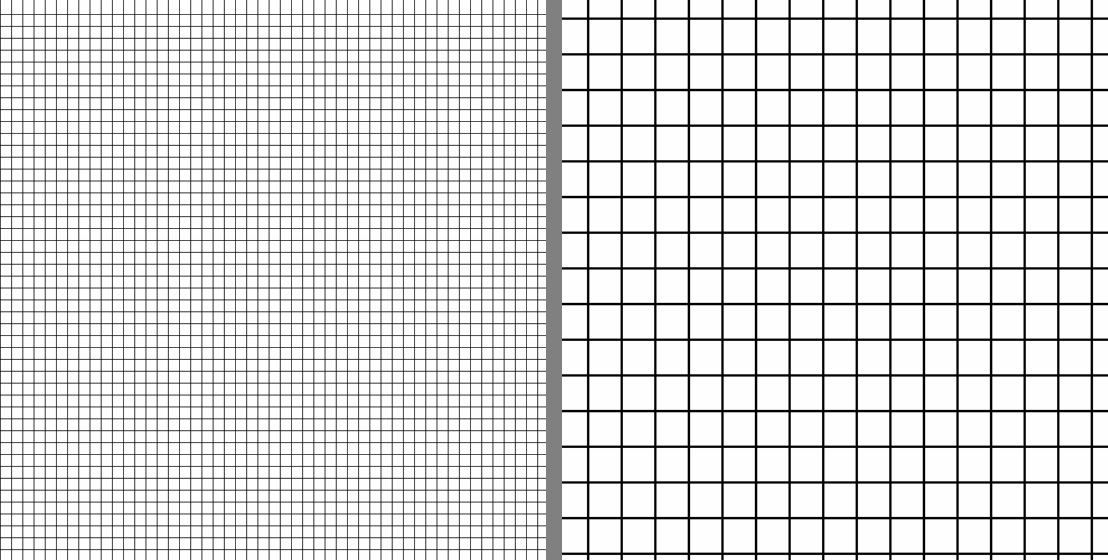
Left: the whole. Right: its middle third, enlarged.
This pattern is drawn by a Shadertoy shader. Its source:

```glsl
#define REPEATS vec2(48.78, 47.09)
#define FIRST_LINE vec2(0.0008, 0.9741)
#define LINE_WIDTH vec2(0.00142, 0.00138)
#define FILTER_PIXELS 1.15
#define PAPER vec3(0.995)
#define INK vec3(0.0)

// Share of a filter footprint covered by a line at the given distance
vec2 lineCoverage(vec2 dist, vec2 width, vec2 footprint) {
    vec2 lo = max(dist - 0.5 * footprint, -0.5 * width);
    vec2 hi = min(dist + 0.5 * footprint, 0.5 * width);
    return max(hi - lo, 0.0) / footprint;
}

void mainImage(out vec4 fragColor, in vec2 fragCoord) {
    vec2 uv = fragCoord / iResolution.xy;
    vec2 footprint = FILTER_PIXELS / iResolution.xy;

    // Signed distance to the nearest line of each direction
    vec2 cell = (uv - FIRST_LINE) * REPEATS;
    vec2 dist = (fract(cell + 0.5) - 0.5) / REPEATS;
    vec2 coverage = lineCoverage(dist, LINE_WIDTH, footprint);

    // The top margin stays open above the first horizontal line
    coverage.y *= step(cell.y, 0.5);

    // Crossing lines combine without counting the overlap twice
    float ink = 1.0 - (1.0 - coverage.x) * (1.0 - coverage.y);
    fragColor = vec4(mix(PAPER, INK, ink), 1.0);
}
```
